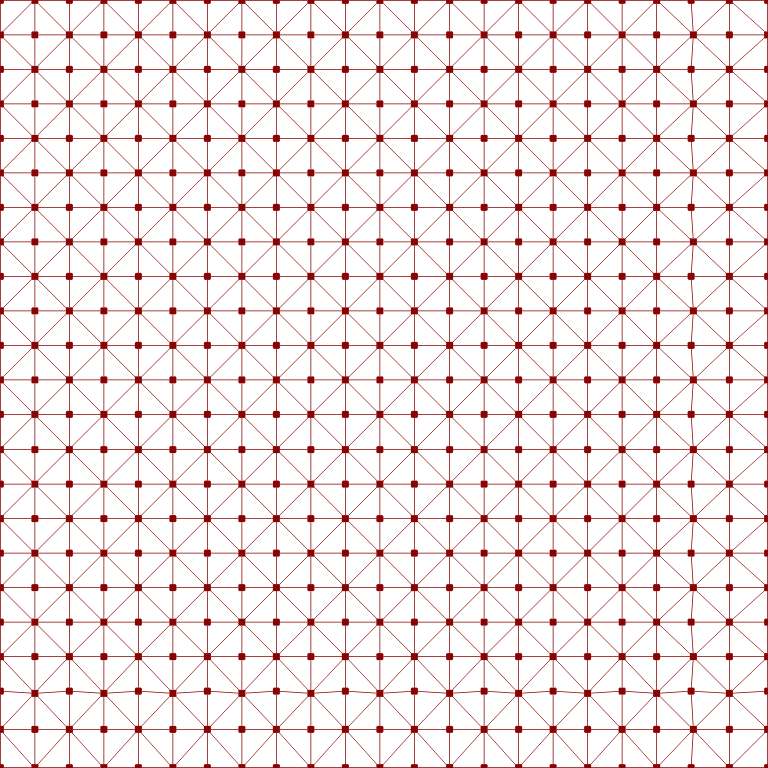
Give the GLSL for this pattern, as a WebGL 1 fragment shader.

```glsl
precision highp float;
// Fine dark red lattice with alternating diagonals and a small dot at every crossing.

#define PITCH 0.045          // regular node spacing
#define LAST_REGULAR 20.0    // nodes after this one are spread to reach the far edge
#define STRETCH 0.005        // extra spacing of those nodes
#define LINE_WIDTH 0.00098
#define RASTER 1024.0        // straight lines settle on this fine grid
#define DOT_HALF 0.0046
#define ROUND_CORNER 0.0022  // corner radius of plain dots
#define HUB_CORNER 0.0009    // corner radius of dots that carry diagonals
#define INK vec3(0.535, 0.01, 0.01)
#define PAPER vec3(1.0)

uniform vec2 u_resolution;

vec2 gridPosition(vec2 id) {
  return id * PITCH + max(id - LAST_REGULAR, 0.0) * STRETCH;
}

// Hubs are the odd nodes, where diagonals meet.
bool isHub(vec2 id) {
  return mod(id.x + id.y + 0.5, 2.0) > 1.0;
}

// A hub sits midway between its neighbours, so lines kink where the spacing changes.
vec2 nodePosition(vec2 id) {
  if (isHub(id)) return 0.5 * (gridPosition(id - 1.0) + gridPosition(id + 1.0));
  return gridPosition(id);
}

vec2 snapToRaster(vec2 p) {
  return (floor(p * (RASTER - 0.01)) + 0.5) / RASTER;
}

float segmentDistance(vec2 p, vec2 a, vec2 b) {
  vec2 ab = b - a;
  float t = clamp(dot(p - a, ab) / max(dot(ab, ab), 1e-9), 0.0, 1.0);
  return length(p - a - ab * t);
}

// Box-filtered coverage of a nearly upright or level line.
float straightLine(vec2 p, vec2 a, vec2 b, float px) {
  float d = segmentDistance(p, a, b);
  return clamp((0.5 * (LINE_WIDTH + px) - d) / px, 0.0, min(1.0, LINE_WIDTH / px));
}

// Coverage of a diagonal, measured along one axis with a tent filter.
float diagonalLine(vec2 p, vec2 a, vec2 b, float px) {
  float d = segmentDistance(p, a, b) * 1.4142;
  float reach = max(px, 0.5 * LINE_WIDTH + 0.5 * px);
  return clamp((reach - d) / px, 0.0, 1.0) * min(1.0, LINE_WIDTH / px);
}

float dotShape(vec2 p, float corner, float px) {
  vec2 q = abs(p) - DOT_HALF + corner;
  float d = length(max(q, 0.0)) + min(max(q.x, q.y), 0.0) - corner;
  return clamp(0.5 - d / px, 0.0, 1.0);
}

void main() {
  vec2 p = gl_FragCoord.xy / u_resolution;
  p.y = 1.0 - p.y;  // rows count from the top
  float px = 1.0 / min(u_resolution.x, u_resolution.y);

  vec2 regular = p / PITCH;
  vec2 spread = LAST_REGULAR + (p - LAST_REGULAR * PITCH) / (PITCH + STRETCH);
  vec2 cell = floor(min(regular, spread));

  float ink = 0.0;
  for (int j = -1; j <= 1; j++) {
    for (int i = -1; i <= 1; i++) {
      vec2 id = cell + vec2(float(i), float(j));
      vec2 here = nodePosition(id);
      vec2 right = nodePosition(id + vec2(1.0, 0.0));
      vec2 below = nodePosition(id + vec2(0.0, 1.0));
      vec2 across = nodePosition(id + 1.0);
      vec2 center = snapToRaster(here);
      bool hub = isHub(id);

      // Grid lines
      ink = max(ink, straightLine(p, center, snapToRaster(right), px));
      ink = max(ink, straightLine(p, center, snapToRaster(below), px));

      // One diagonal per cell, always joining hubs
      vec2 a = hub ? here : right;
      vec2 b = hub ? across : below;
      ink = max(ink, diagonalLine(p, a, b, px));

      // Dot on the node
      ink = max(ink, dotShape(p - center, hub ? HUB_CORNER : ROUND_CORNER, px));
    }
  }
  gl_FragColor = vec4(mix(PAPER, INK, ink), 1.0);
}
```
